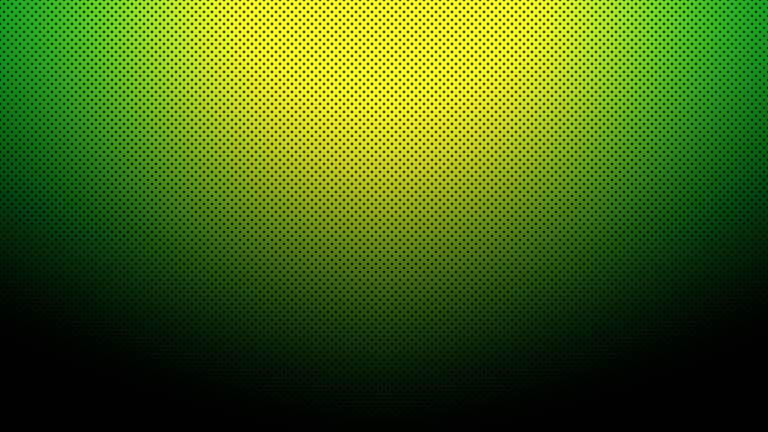
A WebGL 1 fragment shader for this background:

```glsl
precision highp float;

uniform vec2 u_resolution;

const vec3 YELLOW = vec3(1.0, 1.0, 0.04);
const vec3 GREEN = vec3(0.0, 1.0, 0.16);
const vec3 HOLE_TINT = vec3(0.16, 0.2, 0.2);
const vec3 RIM_TINT = vec3(0.10, 0.08, 0.08);
const float COLUMNS = 96.0;
const float HOLE_RADIUS = 0.175;

// Offset from the nearest hole of a staggered lattice with unit period
vec2 staggeredCell(vec2 p) {
    vec2 a = fract(p) - 0.5;
    vec2 b = fract(p + 0.5) - 0.5;
    return dot(a, a) < dot(b, b) ? a : b;
}

// Smooth disc coverage
float disc(vec2 p, float radius, float blur) {
    return 1.0 - smoothstep(radius - blur, radius + blur, length(p));
}

// Distance whose contours lie between a diamond and an ellipse
float softDistance(vec2 p) {
    vec2 q = pow(abs(p), vec2(1.5));
    return pow(q.x + q.y, 2.0 / 3.0);
}

// Spotlight falling from the top centre; p.y is the depth below the top
float lightLevel(vec2 p) {
    return 1.0 - smoothstep(0.15, 1.05, softDistance(p * vec2(0.56, 1.0)));
}

// Yellow core turning green outward
vec3 lightHue(vec2 p) {
    float spread = length(p / vec2(0.92, 1.0));
    return mix(YELLOW, GREEN, smoothstep(0.3, 1.1, spread));
}

// Punched holes with a thin lit lower rim
vec3 perforate(vec3 color, vec2 cell, float blur, float level) {
    float hole = disc(cell, HOLE_RADIUS, blur);
    float rim = disc(cell + vec2(0.0, 0.08), HOLE_RADIUS + 0.03, blur);
    color += RIM_TINT * rim * (0.15 + level);
    return mix(color, color * HOLE_TINT, hole);
}

void main() {
    vec2 uv = gl_FragCoord.xy / u_resolution;
    float aspect = u_resolution.x / u_resolution.y;
    vec2 p = vec2((uv.x - 0.5) * aspect, 1.0 - uv.y);

    // Lit sheet
    float level = lightLevel(p);
    vec3 color = lightHue(p) * level;

    // Perforation
    float cellsPerPixel = COLUMNS / u_resolution.x;
    vec2 cell = staggeredCell(gl_FragCoord.xy * cellsPerPixel);
    color = perforate(color, cell, 0.7 * cellsPerPixel, level);

    gl_FragColor = vec4(clamp(color, 0.0, 1.0), 1.0);
}
```
